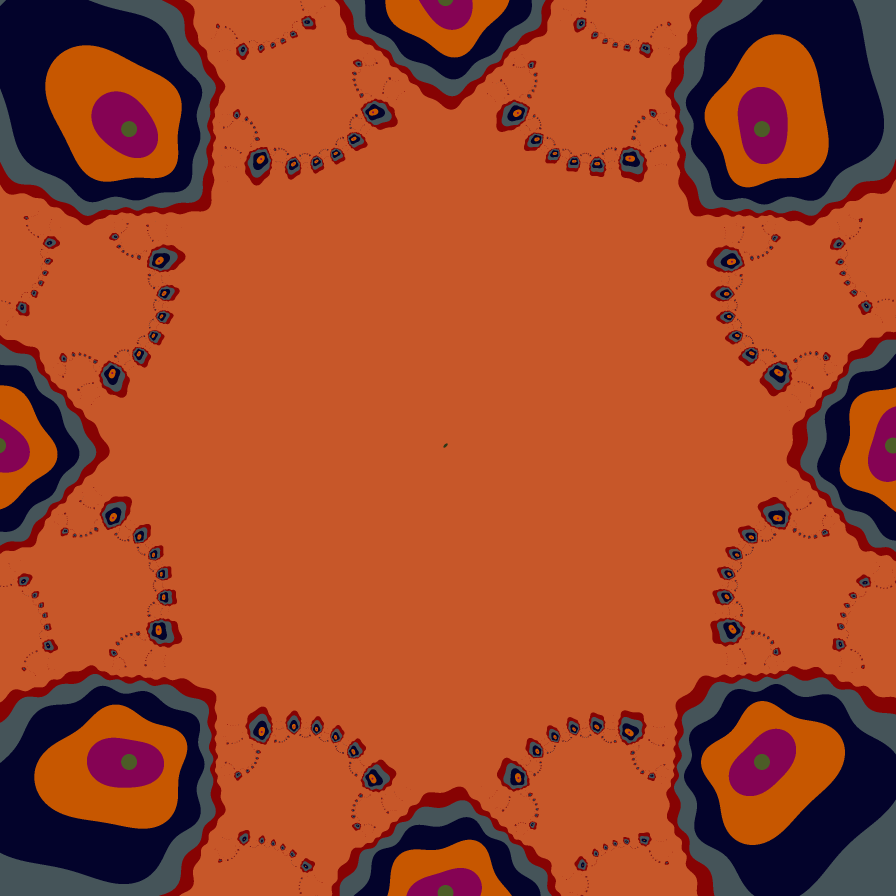
A Shadertoy shader for this pattern:

```glsl
const vec3 bandColors[7] = vec3[7](
    vec3(0.30, 0.36, 0.15),  // moss
    vec3(0.52, 0.01, 0.33),  // plum
    vec3(0.78, 0.34, 0.00),  // amber
    vec3(0.01, 0.01, 0.17),  // navy
    vec3(0.27, 0.33, 0.35),  // slate
    vec3(0.53, 0.01, 0.01),  // dark red
    vec3(0.78, 0.34, 0.16)); // terracotta

vec2 cmul(vec2 a, vec2 b) {
    return vec2(a.x * b.x - a.y * b.y, a.x * b.y + a.y * b.x);
}

// Newton steps needed to reach a root of z^8 = 1, with a small drift per step
int newtonSteps(vec2 z) {
    vec2 drift = vec2(0.0055, -0.0055);
    for (int i = 0; i < 6; i++) {
        z += drift;
        vec2 z2 = cmul(z, z);
        vec2 z4 = cmul(z2, z2);
        vec2 z7 = cmul(cmul(z4, z2), z);
        if (length(cmul(z4, z4) - vec2(1.0, 0.0)) < 0.142) return i;

        // The far-flung points around the pole never return in time
        if (dot(z, z) < 0.01 || dot(z, z) > 100.0) return 6;
        z = 0.875 * z + 0.125 * vec2(z7.x, -z7.y) / dot(z7, z7);
    }
    return 6;
}

vec3 shade(vec2 p) {
    // Slanted speck at the pole
    vec2 q = p - vec2(-0.0055, 0.0055);
    vec2 slant = vec2(q.x + q.y, q.x - q.y) * 0.7071;
    if (length(slant / vec2(0.006, 0.003)) < 1.0) return bandColors[0] * 0.6;
    return bandColors[newtonSteps(p)];
}

void mainImage(out vec4 fragColor, in vec2 fragCoord) {
    // Supersampled edges
    vec3 color = vec3(0.0);
    for (int i = 0; i < 9; i++) {
        vec2 offset = (vec2(i % 3, i / 3) - 1.0) / 3.0;
        vec2 p = 2.0 * (fragCoord + offset) - iResolution.xy;
        color += shade(p / min(iResolution.x, iResolution.y));
    }
    fragColor = vec4(color / 9.0, 1.0);
}
```
